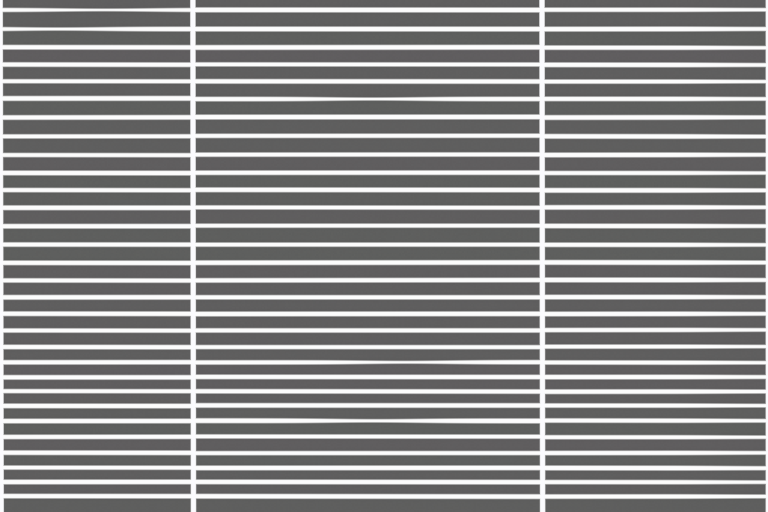
Reproduce this pattern procedurally as a Shadertoy shader.

```glsl
// Grey horizontal blind slats in three panels, split by thin white gaps.

float hash(vec2 p) {
    return fract(sin(dot(p, vec2(127.1, 311.7))) * 43758.5453);
}

// Depth of gap i below the top edge: spacing tightens downwards, with a slow drift.
float gapDepth(float i) {
    float drift = 0.0098 * exp(-pow(abs(i - 17.5) / 4.0, 2.0))
                - 0.0059 * exp(-pow(abs(i - 6.0) / 3.0, 2.0));
    return 0.0195 + 0.0367 * i - 0.0001344 * i * i + drift + 0.0018 * cos(i - 14.0);
}

// Coverage of a shape from its signed distance, with a slightly soft edge.
float cover(float d) {
    float soft = max(0.0022, 0.7 / iResolution.y);
    return 1.0 - smoothstep(-soft, soft, d);
}

void mainImage(out vec4 fragColor, in vec2 fragCoord) {
    // Canvas is 1.5 wide and 1 high, with depth measured from the top.
    vec2 p = fragCoord / iResolution.xy * vec2(1.5, 1.0);
    p.y = 1.0 - p.y;

    // Upright seams and side margins lean very slightly.
    float x = p.x - 0.0012 * p.y;
    float panel = step(0.3767, x) + step(1.0586, x);
    float seam = min(abs(x - 0.3767), abs(x - 1.0586)) - 0.0047;
    float margin = max(0.005 + 0.002 * p.y - p.x, p.x - 1.496);
    float upright = cover(min(seam, -margin));

    // Level gaps, each with its own tilt, thickness and occasional pinch.
    float level = 0.0;
    float slat = 0.0;
    float nearest = 1.0;
    for (int n = 0; n < 30; n++) {
        float i = float(n);
        vec2 id = vec2(i, panel);
        float tilt = (hash(id + 3.7) - 0.5) * 0.0025 * (x - 0.55 * panel - 0.2);
        float shift = (hash(id + 8.1) - 0.5) * 0.0014;
        float offset = p.y - gapDepth(i) - shift - tilt;
        float pinchAt = 0.2 + 0.55 * panel + 0.2 * (hash(id + 5.3) - 0.5);
        float pinch = step(0.93, hash(id + 1.9)) * exp(-pow(abs(x - pinchAt) / 0.12, 2.0));
        float halfWidth = 0.0045 + 0.0008 * (hash(id + 6.4) - 0.5)
                        - 0.0016 * pinch - 0.0007 * smoothstep(1.3, 1.5, x);
        float d = abs(offset) - halfWidth;
        level = max(level, cover(d));
        nearest = min(nearest, d);
        slat += step(0.0, offset);
    }

    // Nearly even grey with a faint tint per slat and darker rims.
    float tone = hash(vec2(slat, 21.0)) - 0.5;
    vec3 grey = vec3(0.372, 0.37, 0.37) + tone * vec3(0.008, -0.006, 0.006);
    grey -= 0.01 * (1.0 - smoothstep(0.0, 0.008, nearest));
    grey += 0.006 * (hash(floor(p * 340.0)) - 0.5);

    vec3 color = mix(grey, vec3(0.99), max(level, upright));
    color = mix(color, vec3(0.985, 0.985, 0.995), max(upright, cover(-margin)));
    fragColor = vec4(color, 1.0);
}
```
